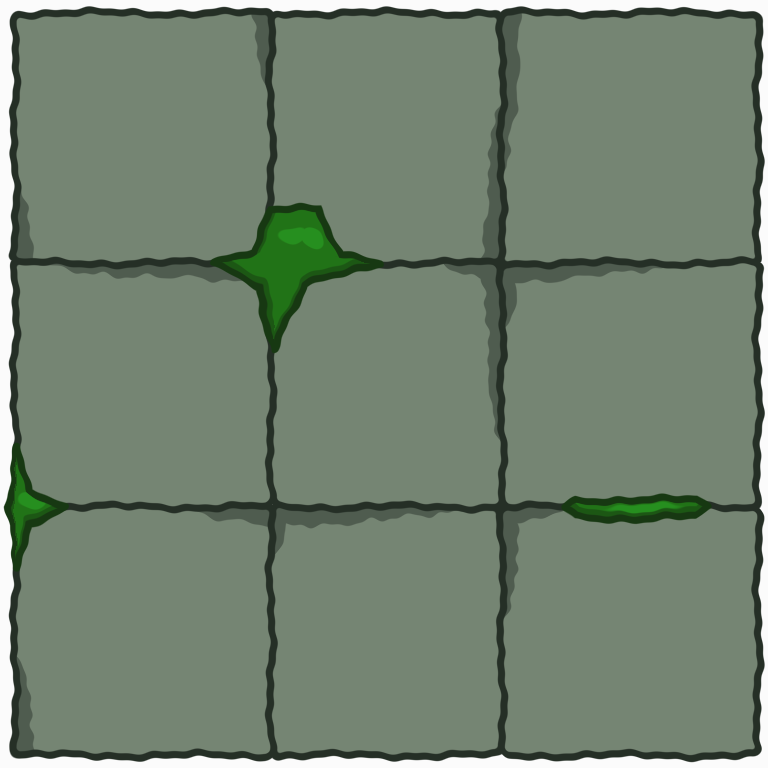
This texture is drawn by a WebGL 1 fragment shader. Its source:

```glsl
precision highp float;
// Hand-drawn stone wall: three by three tiles, wobbly dark joints, shaded edges and moss.

uniform vec2 u_resolution;

#define JOINT 0.0046          // half width of the dark outlines
#define CORNER 0.010          // rounding of the tile corners
#define SHADE_DEPTH 0.026     // reach of the edge shading
#define WOBBLE 1.0            // unevenness of all drawn lines
#define PAPER vec3(0.985)
#define STONE vec3(0.46, 0.52, 0.45)
#define STONE_SHADE vec3(0.31, 0.36, 0.31)
#define INK vec3(0.145, 0.185, 0.15)
#define MOSS_INK vec3(0.09, 0.22, 0.07)
#define MOSS_DEEP vec3(0.11, 0.34, 0.08)
#define MOSS vec3(0.13, 0.45, 0.09)
#define MOSS_LIGHT vec3(0.15, 0.56, 0.12)

// Layered sines that bend straight lines into hand-drawn ones
vec2 wobble(vec2 p) {
  vec2 t = p.yx;
  vec2 w = 0.0022 * sin(t * vec2(39.0, 34.0) + p * 11.0 + vec2(0.6, 2.1));
  w += 0.0013 * sin(t * vec2(97.0, 113.0) + p * 23.0);
  w += 0.0008 * sin(t * vec2(229.0, 211.0) + p * 31.0);
  return w * WOBBLE;
}

float roundBox(vec2 p, vec2 halfSize, float r) {
  vec2 q = abs(p) - halfSize + r;
  return length(max(q, 0.0)) + min(max(q.x, q.y), 0.0) - r;
}

float segment(vec2 p, vec2 a, vec2 b) {
  vec2 d = b - a;
  return length(p - a - d * clamp(dot(p - a, d) / dot(d, d), 0.0, 1.0));
}

float cross2(vec2 a, vec2 b) { return a.x * b.y - a.y * b.x; }

// Four-armed star; reach holds left, right, down, up; notch sets the waist
float star(vec2 p, vec4 reach, float notch) {
  vec2 tip = mix(reach.xz, reach.yw, step(0.0, p));
  vec2 q = abs(p), waist = tip * notch;
  vec2 a = vec2(tip.x, 0.0), b = vec2(0.0, tip.y);
  float d = min(segment(q, a, waist), segment(q, waist, b));
  float side = cross2(waist, q) < 0.0 ? cross2(waist - a, q - a) : cross2(b - waist, q - waist);
  return side > 0.0 ? -d : d;
}

// Moss: a tall clump on a crossing, a half clump at the left, a flat strip
float mossDistance(vec2 p) {
  vec2 c = p - vec2(0.358, 0.659);
  float crown = max((abs(c.x - 0.027) - 0.064 + 0.5 * c.y) / 1.118, max(c.y - 0.068, -c.y - 0.006));
  float clump = min(crown, star(c, vec4(0.080, 0.138, 0.112, 0.068), 0.27));
  float halfClump = star(p - vec2(0.0195, 0.340), vec4(0.006, 0.066, 0.080, 0.080), 0.29);
  float strip = star(p - vec2(0.827, 0.339), vec4(0.092, 0.092, 0.014, 0.011), 0.84);
  return min(clump, min(halfClump, strip));
}

float ellipse(vec2 p, vec2 r) { return (length(p / r) - 1.0) * min(r.x, r.y); }

float mossShine(vec2 p) {
  float d = ellipse(p - vec2(0.383, 0.692), vec2(0.020, 0.010));
  d = min(d, ellipse(p - vec2(0.409, 0.687), vec2(0.015, 0.014)));
  d = min(d, ellipse(p - vec2(0.043, 0.350), vec2(0.018, 0.011)));
  return min(d, ellipse(p - vec2(0.837, 0.339), vec2(0.045, 0.005)));
}

// Tapered shading along an edge; a negative span starts from the far end
float wedge(float along, float depth, float span) {
  float t = (span < 0.0 ? 1.0 - along : along) / max(abs(span), 0.001);
  float rough = 0.0016 * sin(along * 37.0 + span * 9.0) + 0.0010 * sin(along * 83.0);
  return SHADE_DEPTH * sqrt(max(1.0 - t, 0.0)) - depth + rough * WOBBLE;
}

void main() {
  vec2 p = gl_FragCoord.xy / u_resolution;
  float px = 0.8 / min(u_resolution.x, u_resolution.y);
  vec2 q = p + wobble(p);

  // Tile under this point, between slightly uneven joints
  vec2 j0 = vec2(0.0195, 0.0165), j1 = vec2(0.353, 0.340);
  vec2 j2 = vec2(0.6536, 0.6576), j3 = vec2(0.987, 0.983);
  vec2 s1 = step(j1, q), s2 = step(j2, q);
  vec2 lo = mix(mix(j0, j1, s1), j2, s2);
  vec2 hi = mix(mix(j1, j2, s1), j3, s2);
  vec3 column = vec3(1.0 - s1.x, s1.x - s2.x, s2.x);
  vec3 row = vec3(1.0 - s1.y, s1.y - s2.y, s2.y);
  vec2 uv = (q - lo) / (hi - lo);
  float tile = roundBox(q - 0.5 * (lo + hi), 0.5 * (hi - lo), CORNER);

  // Shading spans per tile: one column each, listed from the bottom row up
  mat3 topSpan = mat3(-0.3, -0.9, 0.0, 0.85, -0.25, 0.0, 0.25, 0.65, 0.0);
  mat3 leftSpan = mat3(-0.4, 0.0, -0.3, 0.2, 0.0, 0.0, 0.45, 0.28, 0.65);
  mat3 rightSpan = mat3(0.0, 0.0, 0.3, 0.0, 0.75, -0.65, 0.0, 0.0, 0.0);
  float shade = wedge(uv.x, hi.y - q.y, dot(row, topSpan * column));
  shade = max(shade, wedge(1.0 - uv.y, q.x - lo.x, dot(row, leftSpan * column)));
  shade = max(shade, wedge(1.0 - uv.y, hi.x - q.x, dot(row, rightSpan * column)));

  // Stone, joints and the paper around the wall
  vec3 color = mix(STONE, STONE_SHADE, smoothstep(-px, px, shade));
  color = mix(color, INK, smoothstep(-px, px, tile + JOINT));
  color = mix(color, PAPER, smoothstep(-px, px, tile - JOINT));

  // Moss from its outline inwards
  float moss = mossDistance(q);
  float lit = mossDistance(q - vec2(0.002, 0.004)) + 0.008;
  float body = smoothstep(px, -px, moss + JOINT);
  color = mix(color, MOSS_INK, smoothstep(px, -px, moss - JOINT));
  color = mix(color, MOSS_DEEP, body);
  color = mix(color, MOSS, body * smoothstep(px, -px, lit));
  color = mix(color, MOSS_LIGHT, body * smoothstep(px, -px, mossShine(q)));
  gl_FragColor = vec4(color, 1.0);
}
```
